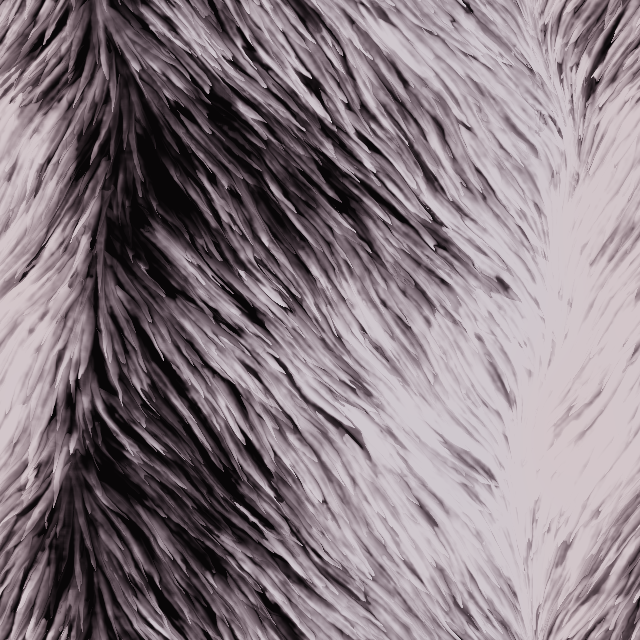
Write a three.js fragment shader that draws this texture.

```glsl
// Seamless long-haired fur: pale and dark layered locks that part and meet along two wavy lines.
#define TAU 6.2831853
#define FINE_LOCKS 34.0
#define COARSE_LOCKS 15.0
#define HALF_LENGTH 2.3
#define HALF_WIDTH 0.55
#define HAIRS 190.0
#define HAIR_BUNDLES 75.0
#define HAIR_STEP 0.004
#define HAIR_CONTRAST 0.30
#define PATCHINESS 0.85

varying vec2 vUv;

float hash(vec2 p) {
  vec3 q = fract(p.xyx * 0.1031);
  q += dot(q, q.yzx + 33.33);
  return fract((q.x + q.y) * q.z);
}

// Value noise with n cells across the tile, wrapping at its edges
float noise(vec2 p, float n) {
  p *= n;
  vec2 i = floor(p), f = fract(p);
  f = f * f * (3.0 - 2.0 * f);
  vec2 a = mod(i, n), b = mod(i + 1.0, n);
  return mix(mix(hash(a), hash(vec2(b.x, a.y)), f.x),
             mix(hash(vec2(a.x, b.y)), hash(b), f.x), f.y);
}

float wavyX(vec2 p) {
  return p.x + 0.04 * sin(TAU * p.y);
}

// Unit direction from root to tip
vec2 growth(vec2 p) {
  float flank = smoothstep(-0.95, -0.2, cos(TAU * (wavyX(p) - 0.5)));
  float lean = mix(-0.6, 0.68, flank);
  lean += 0.13 * sin(TAU * (2.0 * p.x + 3.0 * p.y));
  lean += 0.10 * sin(TAU * (4.0 * p.x - 3.0 * p.y) + 1.7);
  return vec2(sin(lean), -cos(lean));
}

// Broad paleness of the coat, with a dark parting
float coat(vec2 p) {
  float x = wavyX(p);
  float parting = (fract(x + 0.33) - 0.5) / 0.065;
  float patches = 0.65 * noise(p, 4.0) + 0.35 * noise(p + 0.37, 9.0) - 0.5;
  return 0.57 + 0.25 * cos(TAU * (x - 0.84))
       - 0.33 * exp(-parting * parting) + PATCHINESS * patches;
}

// Fine noise smeared along the growth direction, about 0.5 on average
float hairStrands(vec2 p) {
  float fine = 0.0, bundle = 0.0;
  for (int k = 0; k < 20; k++) {
    fine += noise(p, HAIRS) - 0.5;
    bundle += noise(p, HAIR_BUNDLES) - 0.5;
    p -= growth(p) * HAIR_STEP;
  }
  return 0.5 + (3.4 * fine + 1.5 * bundle) / 20.0;
}

// Overlapping pointed locks: x is height, y is paleness taken at the root
vec2 locks(vec2 p, float n, float hair) {
  vec2 cell = floor(p * n);
  vec2 sum = vec2(0.0, coat(p) - 0.1);
  float total = 1.0;
  for (int j = -3; j <= 3; j++) {
    for (int i = -3; i <= 3; i++) {
      vec2 id = cell + vec2(float(i), float(j));
      vec2 key = mod(id, n) + n;
      vec2 jitter = vec2(hash(key), hash(key + 71.0));
      vec2 centre = (id + jitter) / n;
      vec2 dir = growth(centre);
      vec2 q = (p - centre) * n;
      float along = 0.5 + 0.5 * dot(q, dir) / HALF_LENGTH;
      float bend = (jitter.x - 0.5) * (along - 0.5) * (along - 0.5) * 2.0;
      float across = dot(q, vec2(-dir.y, dir.x)) + bend + 0.25 * (hair - 0.5);
      along += 0.22 * (hair - 0.5);
      if (along > 0.0 && along < 1.0) {
        float width = HALF_WIDTH * sqrt(1.0 - along) * smoothstep(0.0, 0.3, along);
        float body = 1.0 - smoothstep(0.3, 1.0, abs(across) / max(width, 0.001));
        float height = body * (0.25 + 0.55 * along + 0.3 * hash(key + 137.0));
        float weight = exp(12.0 * height) - 1.0;
        vec2 root = centre - dir * HALF_LENGTH * 0.4 / n;
        if (body > 0.0) sum += weight * vec2(height, coat(root));
        total += weight;
      }
    }
  }
  return sum / total;
}

// Black-brown through mauve grey to near white
vec3 furColour(float tone, float side) {
  float v = 0.03 + 0.79 * smoothstep(0.0, 1.0, tone);
  vec3 colour = v - vec3(0.0, 0.27, 0.14) * v * (1.0 - v);
  return colour + side * v * vec3(-0.012, 0.006, 0.016);
}

void main() {
  float hair = hairStrands(vUv);
  vec2 fine = locks(vUv, FINE_LOCKS, hair);
  vec2 coarse = locks(vUv, COARSE_LOCKS, hair);
  float pale = mix(fine.y, coarse.y, 0.55);
  float depth = mix(0.75, 0.28, smoothstep(0.45, 0.85, pale));
  float tone = pale + depth * (fine.x - 0.56) + 0.5 * depth * (coarse.x - 0.56);
  tone += HAIR_CONTRAST * (hair - 0.5);
  gl_FragColor = vec4(furColour(tone, growth(vUv).x), 1.0);
}
```
